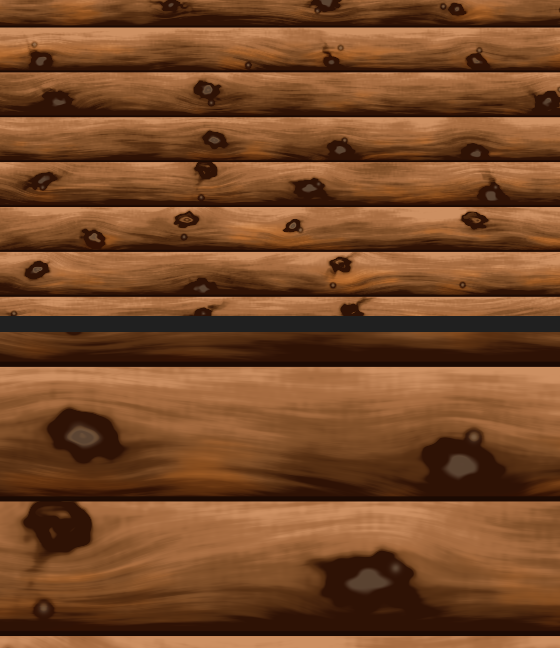
Top: the whole. Bottom: its middle third, enlarged.
Give the GLSL for this texture, as a Shadertoy shader.

```glsl
// Stained log-siding wall: rounded horizontal planks, lit from above, dark seams.
// Each plank gets stretched noise as grain, bent around hashed knots,
// and the summed tone is mapped through a brown colour ramp.

#define PITCH 0.142        // plank height, in canvas heights
#define FIRST_SEAM 0.0856  // distance of the first seam from the top
#define SEAM_WIDTH 0.035   // in plank heights, like all values below
#define KNOT_SPACING 2.9
#define KNOT_CHANCE 0.78
#define KNOT_SIZE 0.15
#define GRAIN_CONTRAST 0.75
#define PLANK_VARIATION 0.14

const vec3 SEAM   = vec3(0.10, 0.035, 0.01);
const vec3 UMBER  = vec3(0.18, 0.07, 0.02);
const vec3 BROWN  = vec3(0.33, 0.18, 0.07);
const vec3 OAK    = vec3(0.50, 0.31, 0.16);
const vec3 HONEY  = vec3(0.65, 0.42, 0.25);
const vec3 PALE   = vec3(0.80, 0.56, 0.38);
const vec3 ASH    = vec3(0.47, 0.39, 0.31);

float hash(vec2 p) {
    vec3 h = fract(p.xyx * 0.1031);
    h += dot(h, h.yzx + 33.33);
    return fract((h.x + h.y) * h.z);
}

float noise(vec2 p) {
    vec2 i = floor(p), f = fract(p);
    f = f * f * (3.0 - 2.0 * f);
    return mix(mix(hash(i), hash(i + vec2(1, 0)), f.x),
               mix(hash(i + vec2(0, 1)), hash(i + vec2(1, 1)), f.x), f.y);
}

float fbm(vec2 p) {
    float sum = 0.0, amp = 0.5;
    for (int i = 0; i < 4; i++) {
        sum += amp * noise(p);
        p = p * 2.03 + 17.3;
        amp *= 0.5;
    }
    return sum / 0.9375;
}

vec2 rotate(vec2 p, float a) {
    float c = cos(a), s = sin(a);
    return vec2(c * p.x + s * p.y, c * p.y - s * p.x);
}

float bell(float x) { return exp(-x * x); }

// x: grain displacement, y: darkening, z: grey heartwood and nail heads
vec3 knots(vec2 p, float row) {
    vec3 result = vec3(0.0);
    float cell = floor(p.x / KNOT_SPACING);
    float rough = noise(p * vec2(9.0, 13.0) + row * 31.0) - 0.5;
    for (int i = -1; i <= 1; i++) {
        vec2 id = vec2(cell + float(i) + 40.0, row * 7.0 + 60.0);
        float a = hash(id), b = hash(id + 11.7), c = hash(id + 23.1);
        vec2 centre = vec2(cell + float(i) + 0.2 + 0.6 * a, 0.0) * KNOT_SPACING;
        centre.y = 0.12 + 0.72 * b;
        vec2 d = p - centre;

        // Knot: dark rim, inner rings and a grey heart
        float present = step(c, KNOT_CHANCE);
        float size = KNOT_SIZE * (0.55 + 0.75 * hash(id + 5.3));
        vec2 e = rotate(d, (a - 0.5) * 1.2) / (size * vec2(1.5, 1.0));
        float r = length(e) + rough * 0.55;
        float disc = 1.0 - smoothstep(0.85, 1.2, r);
        float rings = 0.5 + 0.5 * sin(r * 15.0);
        float dark = 0.65 * bell((r - 0.85) / 0.28) + disc * (0.15 + 0.3 * rings);
        dark += 0.13 * bell(r * 0.45);
        float heart = (1.0 - smoothstep(0.25, 0.6, r)) * step(0.35, b);

        // Split: a slanted dark scar leaving some of the knots
        vec2 s = rotate(d - vec2(size, -size) * (a - 0.3), (b - 0.5) * 2.6);
        float scar = bell(s.x / 0.42) * bell((s.y + rough * 0.16) / 0.075);
        dark += 0.65 * scar * step(0.45, hash(id + 31.9));
        result.x -= present * d.y * 0.85 * bell(length(e) * 0.42);
        result.yz += present * vec2(dark, heart * 0.6);

        // Nail: small dark ring with a lighter head
        vec2 nailAt = centre + vec2(0.75 * (c - 0.4), 0.55 - 1.1 * b + 0.25 * a);
        float n = length(p - nailAt) / 0.055;
        float nail = step(0.4, hash(id + 47.1));
        result.y += nail * 0.4 * bell((n - 0.9) / 0.5);
        result.z += nail * 0.65 * bell(n * 1.6);
    }
    return result;
}

vec3 woodRamp(float tone) {
    vec3 col = mix(UMBER, BROWN, smoothstep(0.04, 0.24, tone));
    col = mix(col, OAK, smoothstep(0.22, 0.46, tone));
    col = mix(col, HONEY, smoothstep(0.43, 0.68, tone));
    return mix(col, PALE, smoothstep(0.66, 0.95, tone));
}

void mainImage(out vec4 fragColor, in vec2 fragCoord) {
    // Plank coordinates: p.y runs from 0 at the top edge to 1 at the seam
    vec2 uv = fragCoord / iResolution.y;
    float depth = (1.0 - uv.y - FIRST_SEAM) / PITCH;
    float row = floor(depth);
    vec2 p = vec2(uv.x / PITCH, depth - row);
    float pixel = 1.0 / (PITCH * iResolution.y);
    vec2 seed = vec2(hash(vec2(row + 9.0, 3.0)), hash(vec2(row + 9.0, 8.0))) * 90.0;

    // Grain follows a slow drift and bends around the knots
    vec3 knot = knots(p, row);
    float v = p.y + knot.x + 0.5 * (noise(vec2(p.x * 0.45, p.y) + seed) - 0.5);
    float streaks = fbm(vec2(p.x * 0.5, v * 7.0) + seed) - 0.5;
    float fibres = fbm(vec2(p.x * 1.6, v * 19.0) + seed.yx) - 0.5;
    float stain = fbm(vec2(p.x * 0.8, p.y * 1.5) + seed + 40.0) - 0.5;
    float sawMarks = noise(vec2(p.x * 24.0, p.y * 16.0) + seed) - 0.5;

    // Rounded shading, wear and knots
    float tone = 0.91 - 0.78 * pow(p.y, 1.15);
    tone += GRAIN_CONTRAST * (0.5 * streaks + 0.5 * fibres) + 0.55 * stain;
    tone += 0.07 * sawMarks * (1.0 - p.y);
    tone += PLANK_VARIATION * (hash(vec2(row + 20.0, 5.0)) - 0.5);
    tone -= 0.16 * smoothstep(0.78, 1.0, p.y) + 0.85 * knot.y;

    vec3 col = woodRamp(tone);
    float amber = smoothstep(0.0, 0.25, stain + 0.4 * streaks) * smoothstep(0.25, 0.7, p.y);
    col *= mix(vec3(1.0), vec3(1.08, 0.98, 0.72), amber);
    col = mix(col, ASH, clamp(knot.z, 0.0, 0.8));

    // Seam shadow at the lower edge, smoothed across the next plank's top
    float seam = smoothstep(1.0 - SEAM_WIDTH - pixel, 1.0 - SEAM_WIDTH + pixel, p.y);
    seam = max(seam, 1.0 - smoothstep(0.0, pixel, p.y));
    fragColor = vec4(mix(col, SEAM, seam * 0.92), 1.0);
}
```
